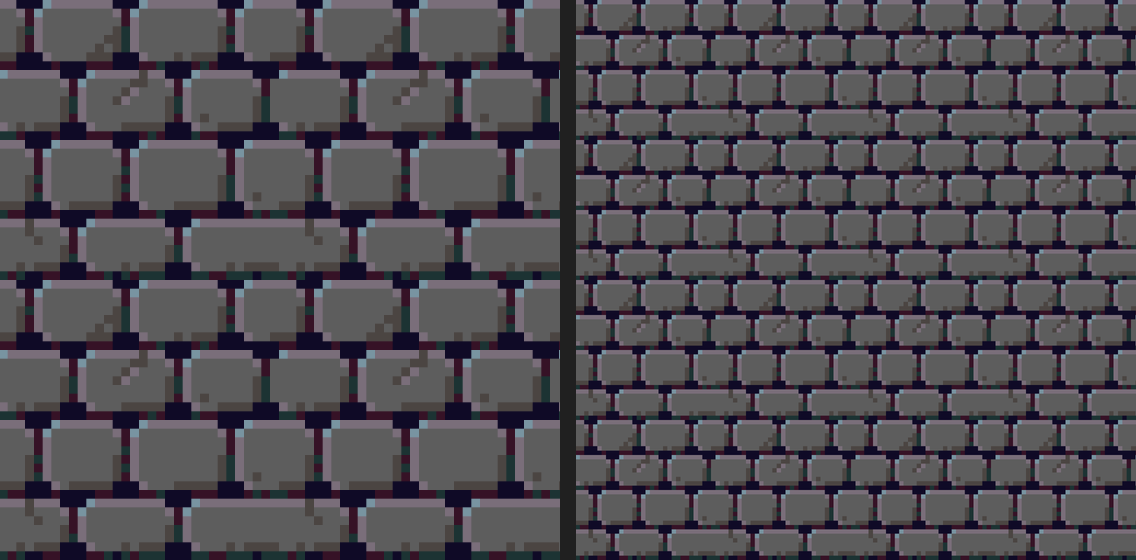
Left, the tile; right, the same tile 2 across and 2 down.
Reproduce this texture procedurally as a three.js fragment shader.

```glsl
varying vec2 vUv;

const float REPEATS = 2.0;
const float CELLS = 32.0;
const float SHIFT_X = 0.125;
const int SAMPLES = 3;
const vec3 STONE = vec3(0.363, 0.363, 0.363);
const vec3 BEVEL = vec3(0.48, 0.43, 0.48);
const vec3 SHADE = vec3(0.295, 0.27, 0.26);
const vec3 GLINT = vec3(0.47, 0.58, 0.63);
const vec3 NAVY = vec3(0.06, 0.04, 0.15);
const vec3 MAROON = vec3(0.21, 0.07, 0.15);
const vec3 TEAL = vec3(0.11, 0.20, 0.20);

float hash(vec2 p) {
  vec3 q = fract(p.xyx * vec3(0.1031, 0.1030, 0.0973));
  q += dot(q, q.yzx + 33.33);
  return fract((q.x + q.y) * q.z);
}

bool same(float a, float b) { return abs(a - b) < 0.5; }

float least(vec3 v) { return min(v.x, min(v.y, v.z)); }

// Columns of the upright joints in each course
vec3 jointsOf(float course) {
  if (course < 0.5) return vec3(3.0, 14.0, 26.0);
  if (course < 1.5) return vec3(8.0, 20.0, 30.0);
  if (course < 2.5) return vec3(4.0, 14.0, 26.0);
  return vec3(8.0, 20.0, 20.0);
}

// Cells to the nearest joint on the left and on the right
vec2 jointGaps(float x, float course) {
  vec3 joints = jointsOf(course);
  return vec2(least(mod(x - joints, CELLS)), least(mod(joints - x, CELLS)));
}

vec3 bedMortar(vec2 cell, float course, float nearJoint) {
  vec2 below = jointGaps(cell.x, mod(course + 1.0, 4.0));
  float nearBelow = min(below.x, below.y);
  bool last = same(course, 3.0);
  if (nearJoint < 1.5 || (!last && nearBelow < 1.5)) return NAVY;
  float pick = hash(cell + 7.0);
  if (last) return pick < 0.68 ? TEAL : (pick < 0.9 ? MAROON : NAVY);
  return pick < 0.68 ? MAROON : (pick < 0.9 ? TEAL : NAVY);
}

vec3 jointMortar(vec2 cell, float y, float height) {
  if (y < 0.5 || y > height - 1.5) return NAVY;
  if (y < 2.5) return MAROON;
  return hash(cell + 3.0) < 0.65 ? TEAL : MAROON;
}

// Chips and scratches on the worn stones
vec3 wear(vec3 color, vec2 p, float course, float start, float height) {
  float diagonal = p.x + p.y;
  bool chip = false;
  if (same(course, 0.0) && same(start, 3.0))
    chip = same(diagonal, 12.0) && p.y > 3.5 && p.y < 5.5;
  if (same(course, 1.0) && same(start, 8.0)) {
    chip = (same(diagonal, 7.0) && p.y > 0.5 && p.y < 3.5)
        || (same(p.x, 7.0) && p.y < 1.5);
    if (same(diagonal, 8.0) && p.y > 1.5 && p.y < 3.5) return BEVEL;
  }
  if ((same(course, 1.0) && same(start, 20.0)) || (same(course, 2.0) && same(start, 26.0)))
    chip = same(p.x, 2.0) && same(p.y, height - 2.0);
  if (same(course, 3.0) && same(start, 20.0))
    chip = (same(p.x, 14.0) && p.y < 1.5) || (same(p.x, 15.0) && same(p.y, 2.0));
  return chip ? SHADE : color;
}

vec3 stone(vec2 p, float toRight, float course, float start, float height) {
  float width = p.x + toRight;
  bool left = p.x < 0.5, right = toRight < 1.5;
  bool top = p.y < 0.5, bottom = p.y > height - 1.5;
  if ((left || right) && (top || bottom)) return NAVY;

  vec3 color = STONE;
  // Broken shadow along the foot and the right side
  bool whole = course > 0.5 && course < 2.5 && start < 29.0;
  float reach = width > 12.0 ? 14.0 : 6.0;
  if (same(start, 26.0) || same(start, 3.0)) reach = 4.0;
  if (same(course, 1.0) && same(start, 20.0)) reach = 5.0;
  float beat = mod(toRight, 8.0);
  bool dark = (beat > 0.5 && beat < 4.5) || same(beat, 6.0) || (whole && same(beat, 5.0));
  if (bottom && toRight < reach + 0.5 && dark) color = SHADE;
  if (right && p.y > max(3.0, height - 4.0) - 0.5) color = SHADE;

  // Bevel and glints on the lit sides
  bool plainSide = same(start, 30.0);
  if (top || (left && !plainSide) || (bottom && same(p.x, 1.0)) || (right && same(p.y, 1.0)))
    color = BEVEL;
  if ((top && same(p.x, 1.0)) || (left && same(p.y, 1.0) && !plainSide)) color = GLINT;
  return wear(color, p, course, start, height);
}

vec3 wall(vec2 uv) {
  vec2 grid = vec2(uv.x, 1.0 - uv.y) * REPEATS * CELLS + vec2(SHIFT_X, 0.0);
  vec2 cell = mod(floor(grid), CELLS);
  float course = step(8.0, cell.y) + step(16.0, cell.y) + step(25.0, cell.y);
  float y = cell.y - course * 8.0 - step(2.5, course);
  float height = same(course, 2.0) ? 8.0 : (same(course, 3.0) ? 6.0 : 7.0);
  vec2 gaps = jointGaps(cell.x, course);
  if (y > height - 0.5) return bedMortar(cell, course, min(gaps.x, gaps.y));
  if (gaps.x < 0.5) return jointMortar(cell, y, height);
  float start = mod(cell.x - gaps.x, CELLS);
  return stone(vec2(gaps.x - 1.0, y), gaps.y, course, start, height);
}

void main() {
  // Average samples over the footprint to smooth the edges
  vec2 footprint = fwidth(vUv);
  vec3 color = vec3(0.0);
  for (int i = 0; i < SAMPLES * SAMPLES; i++) {
    vec2 spot = vec2(mod(float(i), float(SAMPLES)), floor((float(i) + 0.5) / float(SAMPLES)));
    color += wall(vUv + ((spot + 0.5) / float(SAMPLES) - 0.5) * footprint);
  }
  gl_FragColor = vec4(color / float(SAMPLES * SAMPLES), 1.0);
}
```
